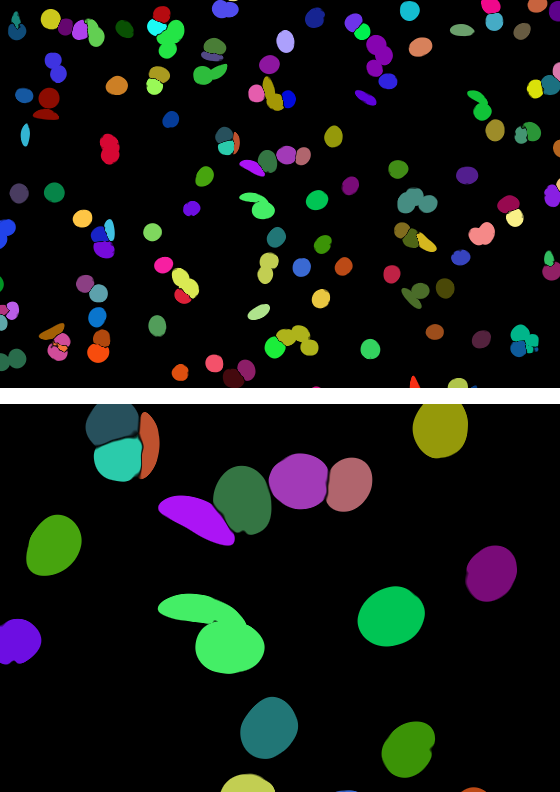
Top, the full canvas; bottom, a detail of the centre.
Write a WebGL 2 fragment shader that draws this pattern.

```glsl
#version 300 es
precision highp float;
// Scattered cell nuclei on black, each segment filled with its own random colour.

uniform vec2 u_resolution;
out vec4 fragColor;

const float CELL_SIZE = 0.118;    // grid spacing, in canvas heights
const float OCCUPANCY = 0.88;     // share of grid cells holding a cluster
const float SLIVER_SHARE = 0.14;  // share of thin, bent nuclei
const float SEAM_WIDTH = 0.0038;  // dark line between touching segments
const float TAU = 6.2831853;

// Nearest segment and the distance to its closest rival.
struct Segment {
    float dist;
    float rival;
    float label;
};

vec3 hash3(vec3 p) {
    p = fract(p * vec3(0.1031, 0.1030, 0.0973));
    p += dot(p, p.yxz + 33.33);
    return fract((p.xxy + p.yxx) * p.zyx);
}

// Value noise in -1..1
float noise(vec2 p, float seed) {
    vec2 i = floor(p);
    vec2 f = fract(p);
    f = f * f * (3.0 - 2.0 * f);
    float low = mix(hash3(vec3(i, seed)).x, hash3(vec3(i + vec2(1, 0), seed)).x, f.x);
    float high = mix(hash3(vec3(i + vec2(0, 1), seed)).x, hash3(vec3(i + 1.0, seed)).x, f.x);
    return mix(low, high, f.y) * 2.0 - 1.0;
}

vec2 direction(float angle) {
    return vec2(cos(angle), sin(angle));
}

float ellipseDistance(vec2 p, vec2 radii) {
    float k = length(p / radii);
    return k * (k - 1.0) / max(length(p / (radii * radii)), 0.001);
}

// One nucleus: a rough ellipse, sometimes a thin bent sliver
float nucleusDistance(vec2 p, vec3 seed) {
    vec3 shape = hash3(seed + 17.0);
    vec3 form = hash3(seed + 41.0);
    vec2 axis = direction(shape.x * TAU);
    vec2 q = vec2(dot(p, axis), dot(p, vec2(-axis.y, axis.x)));
    float radius = mix(0.021, 0.027, shape.y);
    float stretch = mix(1.0, 1.14, form.x);
    if (shape.z < SLIVER_SHARE) {
        stretch = mix(1.4, 1.75, form.x);
        radius *= 0.85;
        q.y += (form.y - 0.5) * 14.0 * q.x * q.x;
    }
    float d = ellipseDistance(q, radius * vec2(stretch, 1.0 / stretch));
    float inside = smoothstep(0.001, -0.008, d);
    d += 0.0022 * noise(p * 38.0, form.z * 60.0);
    return d + 0.0055 * inside * noise(p * 105.0, form.z * 90.0);
}

void addNucleus(inout Segment s, float d, float label) {
    if (d < s.dist) {
        if (label != s.label) s.rival = s.dist;
        s.dist = d;
        s.label = label;
    } else if (label != s.label) {
        s.rival = min(s.rival, d);
    }
}

// A cluster of one to three nuclei, some fused under one label
void addCluster(inout Segment s, vec2 p, vec2 cell) {
    vec3 place = hash3(vec3(cell, 3.0));
    if (place.z > OCCUPANCY) return;
    vec3 kind = hash3(vec3(cell, 7.0));
    int count = 1 + int(kind.x > 0.55) + int(kind.x > 0.91);
    vec2 center = (cell + place.xy) * CELL_SIZE;
    for (int k = 0; k < count; k++) {
        vec3 seed = vec3(cell, 11.0 + float(k));
        vec3 pick = hash3(seed);
        float angle = (kind.y + float(k) * 0.3) * TAU;
        float reach = k == 0 ? 0.0 : mix(0.019, 0.044, pick.x);
        bool fused = k > 0 && pick.y < 0.4;
        float label = fused ? hash3(vec3(cell, 11.0)).z : pick.z;
        addNucleus(s, nucleusDistance(p - center - reach * direction(angle), seed), label);
    }
}

// Random hue, from deep to pastel
vec3 labelColor(float label) {
    vec3 h = hash3(vec3(label * 91.0, label * 57.0, 5.0));
    vec3 hue = clamp(abs(fract(h.x + vec3(0.0, 2.0, 1.0) / 3.0) * 6.0 - 3.0) - 1.0, 0.0, 1.0);
    float saturation = mix(0.25, 1.0, sqrt(h.y));
    float value = mix(0.2, 1.0, sqrt(h.z));
    return value * mix(vec3(1.0), hue, saturation);
}

void main() {
    float pixel = 1.0 / u_resolution.y;
    vec2 p = gl_FragCoord.xy * pixel;
    vec2 home = floor(p / CELL_SIZE);

    Segment s = Segment(1.0, 1.0, -1.0);
    for (int y = -1; y <= 1; y++)
        for (int x = -1; x <= 1; x++)
            addCluster(s, p, home + vec2(x, y));

    // Fill, then darken the seams
    float fill = clamp(0.5 - s.dist / pixel, 0.0, 1.0);
    float seam = smoothstep(0.0, SEAM_WIDTH, s.rival - s.dist);
    fragColor = vec4(labelColor(s.label) * fill * mix(0.15, 1.0, seam), 1.0);
}
```
